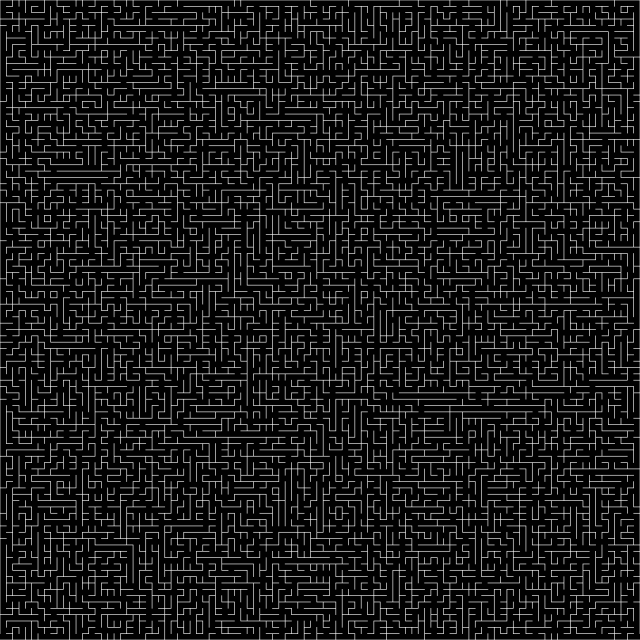
Give the GLSL for this pattern, as a Shadertoy shader.

```glsl
const float CELLS = 101.0;        // maze cells across the canvas
const float WALL_WIDTH = 0.097;   // in cells
const float RUN_LENGTH = 5.0;     // longest forced straight wall, in cells
const float RUN_CHANCE = 0.13;    // share of row and column runs
const vec3 FLOOR_COLOR = vec3(0.005);
const vec3 WALL_COLOR = vec3(1.0);

const vec2 EAST = vec2(1.0, 0.0);
const vec2 NORTH = vec2(0.0, 1.0);

float hash(vec2 p) {
    vec3 q = fract(p.xyx * vec3(0.1031, 0.1030, 0.0973));
    q += dot(q, q.yzx + 33.33);
    return fract((q.x + q.y) * q.z);
}

// Random value shared by a stretch of posts on one line
float runValue(float along, float line, float seed) {
    float shift = RUN_LENGTH * hash(vec2(line, seed));
    return hash(vec2(floor((along + shift) / RUN_LENGTH) + seed, line + seed));
}

bool onRim(float x) {
    return x < 0.5 || x > CELLS - 0.5;
}

// Direction in which a lattice post first sends its wall
vec2 firstHeading(vec2 post) {
    if (onRim(post.y)) return EAST;
    if (onRim(post.x)) return NORTH;

    float row = runValue(post.x, post.y, 137.0);
    if (row < RUN_CHANCE) return row < 0.5 * RUN_CHANCE ? EAST : -EAST;
    float column = runValue(post.y, post.x, 411.0);
    if (column < RUN_CHANCE) return column < 0.5 * RUN_CHANCE ? NORTH : -NORTH;

    float pick = floor(4.0 * hash(post + 19.0));
    return pick < 2.0 ? EAST * (2.0 * pick - 1.0) : NORTH * (2.0 * pick - 5.0);
}

// Turns a wall aside where it would double another or seal a cell
vec2 heading(vec2 post) {
    vec2 dir = firstHeading(post);
    if (dir.x + dir.y < 0.0) return dir;

    vec2 side = dir.yx;
    vec2 next = firstHeading(post + dir);
    bool doubled = next == -dir;
    bool sealed = next == side
        && firstHeading(post + dir + side) == -dir
        && firstHeading(post + side) == -side;
    if (doubled || sealed) return hash(post + 71.0) < 0.5 ? side : -side;
    return dir;
}

bool linked(vec2 post, vec2 dir) {
    return heading(post) == dir || heading(post + dir) == -dir;
}

// Share of a pixel-wide span around x that lies between lo and hi
float overlap(float x, float lo, float hi, float pixel) {
    float span = min(x + 0.5 * pixel, hi) - max(x - 0.5 * pixel, lo);
    return clamp(span / pixel, 0.0, 1.0);
}

void mainImage(out vec4 fragColor, in vec2 fragCoord) {
    float pixel = CELLS / min(iResolution.x, iResolution.y);
    vec2 p = fragCoord * pixel;
    vec2 post = floor(p + 0.5);
    p -= post;

    // Reach of the four arms around the nearest post
    float halfWall = 0.5 * WALL_WIDTH;
    float west  = linked(post, -EAST)  ? -1.0 : -halfWall;
    float east  = linked(post, EAST)   ?  1.0 :  halfWall;
    float south = linked(post, -NORTH) ? -1.0 : -halfWall;
    float north = linked(post, NORTH)  ?  1.0 :  halfWall;

    // Exact pixel area covered by the two crossing bars
    float acrossX = overlap(p.x, -halfWall, halfWall, pixel);
    float acrossY = overlap(p.y, -halfWall, halfWall, pixel);
    float coverage = overlap(p.x, west, east, pixel) * acrossY
                   + overlap(p.y, south, north, pixel) * acrossX
                   - acrossX * acrossY;

    fragColor = vec4(mix(FLOOR_COLOR, WALL_COLOR, coverage), 1.0);
}
```
